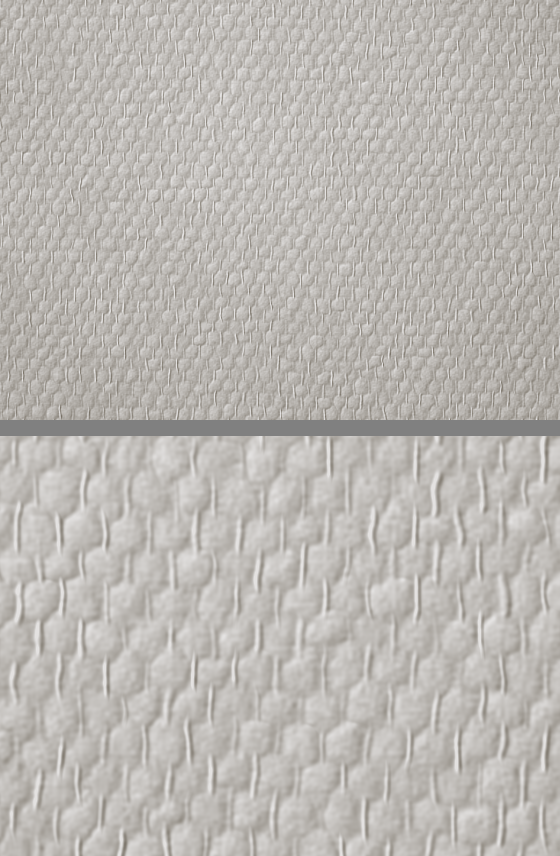
Top: the whole. Bottom: its middle third, enlarged.
Give the GLSL for this texture, as a Shadertoy shader.

```glsl
#define COLUMNS 76.0
#define ROWS 34.5
#define WANDER 0.5
#define RIB_WIDTH 0.07
#define RIB_HEIGHT 0.95
#define FIBRE 0.31
#define RELIEF 1.4
#define SEAM_BLEND 0.32
#define LIGHT_STEP 0.0018
#define LIGHT_DIR normalize(vec2(-0.75, 0.66))
#define SHADE_COLOR vec3(0.61, 0.59, 0.56)
#define LIT_COLOR vec3(0.82, 0.81, 0.80)

float hash(vec2 p) {
    return fract(sin(dot(p, vec2(127.1, 311.7))) * 43758.5453);
}

float noise(vec2 p) {
    vec2 i = floor(p), f = fract(p);
    f = f * f * (3.0 - 2.0 * f);
    return mix(mix(hash(i), hash(i + vec2(1, 0)), f.x),
               mix(hash(i + vec2(0, 1)), hash(i + vec2(1, 1)), f.x), f.y);
}

vec2 noise2(vec2 p) {
    return vec2(noise(p), noise(p + 31.4)) - 0.5;
}

// Softened maximum, so that neighbouring parts melt together
float blendMax(float a, float b) {
    float k = max(SEAM_BLEND - abs(a - b), 0.0) / SEAM_BLEND;
    return max(a, b) + 0.25 * SEAM_BLEND * k * k;
}

// Rounded weft pad, flattened and resized per repeat
float padHeight(vec2 f, vec2 id) {
    float size = hash(id + 3.7);
    f.y += 0.18 * (hash(id + 8.1) - 0.5);
    f.x += 0.06 * (hash(id + 5.9) - 0.5);
    vec2 radius = vec2(0.41 + 0.08 * size, 0.60 + 0.20 * hash(id));
    vec2 d = pow(abs(f) / radius, vec2(2.7, 2.3));
    return (0.65 + 0.50 * size) * pow(max(1.0 - d.x - d.y, 0.0), 0.95);
}

// Thin warp rib lying between two pads
float ribHeight(vec2 f, vec2 id) {
    float offset = 0.08 * (hash(id + 1.3) - 0.5);
    float lean = 0.05 * (hash(id + 6.2) - 0.5) * f.y;
    float width = RIB_WIDTH * (0.75 + 0.7 * hash(id + 2.4));
    float across = (f.x - offset - lean) / width;
    float along = 1.0 - smoothstep(0.45, 1.05, abs(f.y));
    return RIB_HEIGHT * (0.35 + 0.70 * hash(id + 9.5)) * along * exp(-across * across);
}

// Fine strands and paper grain
float fibreHeight(vec2 p) {
    vec2 slanted = mat2(0.8, 0.6, -0.6, 0.8) * p;
    return noise(slanted * vec2(60.0, 190.0)) + 0.6 * noise(p * vec2(210.0, 130.0))
         + 0.5 * noise(p * 290.0);
}

float weaveHeight(vec2 p, float aspect) {
    vec2 q = p * vec2(COLUMNS / aspect, ROWS);
    // Drifting threads, then uneven edges
    q += WANDER * noise2(p * 6.0) + 0.28 * noise2(q * 0.8 + 17.0);
    q += vec2(0.14, 0.32) * noise2(p * 85.0);
    float height = 0.0;
    // Neighbouring rows overlap, each shifted by one column
    for (int j = -1; j <= 1; j++) {
        float row = floor(q.y) + float(j);
        float u = 0.5 * (q.x + mod(row, 2.0));
        float y = q.y - row - 0.5;
        float pad = padHeight(vec2(fract(u) - 0.5, y), vec2(floor(u), row));
        float ribIndex = floor(u + 0.5);
        float rib = ribHeight(vec2(u - ribIndex, y), vec2(ribIndex, row));
        height = blendMax(height, blendMax(pad, rib));
    }
    return height + FIBRE * fibreHeight(p);
}

void mainImage(out vec4 fragColor, in vec2 fragCoord) {
    vec2 uv = fragCoord / iResolution.xy;
    float aspect = iResolution.x / iResolution.y;
    vec2 p = fragCoord / iResolution.y;

    // Raking light on the relief
    vec2 toLight = LIGHT_DIR * LIGHT_STEP;
    float nearSide = weaveHeight(p + toLight, aspect);
    float farSide = weaveHeight(p - toLight, aspect);
    float tone = 0.54 + RELIEF * (farSide - nearSide);
    tone += 0.28 * (0.5 * (nearSide + farSide) - 0.96);

    // Broad falloff from the upper middle
    tone += 0.26 - 0.58 * length((uv - vec2(0.43, 0.70)) * vec2(1.0, 0.9));
    tone += 0.10 * (noise(p * 4.0 + 11.0) - 0.5);

    fragColor = vec4(mix(SHADE_COLOR, LIT_COLOR, clamp(tone, -0.7, 1.35)), 1.0);
}
```
